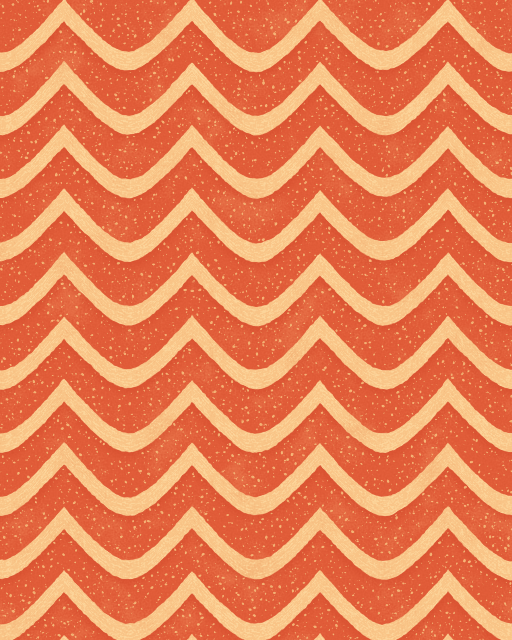
Give the GLSL for this pattern, as a WebGL 1 fragment shader.

```glsl
precision highp float;

uniform vec2 u_resolution;

// Layout, in units of the canvas height
const float ASPECT = 0.8008;
const float WAVES_ACROSS = 4.0;
const float ROW_STEP = 0.0993;
const float FIRST_TIP = -0.003;
const float WAVE_DEPTH = 0.084;
const float VALLEY_ROUNDNESS = 0.42;
const float VALLEY_THICKNESS = 0.030;
const float PEAK_THICKNESS = 0.035;

// Hand-made irregularity
const float ROW_JITTER = 0.006;
const float EDGE_WOBBLE = 0.0022;
const float EDGE_ROUGHNESS = 0.0016;

// Specks: cell size, smallest and largest radius, share of filled cells
const vec4 LARGE_SPECKS = vec4(0.0128, 0.0013, 0.0027, 0.80);
const vec4 SMALL_SPECKS = vec4(0.0092, 0.0006, 0.0013, 0.60);
const float SPECK_MARGIN = 0.0035;

const vec3 RED = vec3(0.88, 0.36, 0.22);
const vec3 DEEP_RED = vec3(0.83, 0.29, 0.17);
const vec3 WARM_RED = vec3(0.90, 0.43, 0.27);
const vec3 CREAM = vec3(0.975, 0.77, 0.53);
const vec3 PALE_CREAM = vec3(0.99, 0.83, 0.60);
const vec3 TAN = vec3(0.94, 0.65, 0.42);
const vec3 SPECK_CREAM = vec3(0.96, 0.72, 0.47);

vec2 hash2(vec2 p) {
  vec3 q = fract(p.xyx * vec3(0.1031, 0.1030, 0.0973));
  q += dot(q, q.yzx + 33.33);
  return fract((q.xx + q.yz) * q.zy);
}

float cornerSlope(vec2 cell, vec2 f, vec2 corner) {
  return dot(hash2(cell + corner) * 2.0 - 1.0, f - corner);
}

float gradientNoise(vec2 p) {
  vec2 cell = floor(p);
  vec2 f = fract(p);
  vec2 w = f * f * f * (f * (f * 6.0 - 15.0) + 10.0);
  float low = mix(cornerSlope(cell, f, vec2(0.0)), cornerSlope(cell, f, vec2(1.0, 0.0)), w.x);
  float high = mix(cornerSlope(cell, f, vec2(0.0, 1.0)), cornerSlope(cell, f, vec2(1.0)), w.x);
  return mix(low, high, w.y);
}

// x: offset below the centre line of the nearest band, y: distance to its edge
vec2 waveBand(vec2 p) {
  float fromValley = abs(fract(p.x / ASPECT * WAVES_ACROSS + 0.5) - 0.0);
  fromValley = abs(fromValley * 2.0 - 1.0);
  fromValley = 1.0 - fromValley;
  fromValley = abs(fract(p.x / ASPECT * WAVES_ACROSS) - 0.0) * 2.0;
  fromValley = abs(fromValley - 1.0);
  fromValley = 1.0 - fromValley;
  float a = VALLEY_ROUNDNESS;
  float rise = (sqrt(fromValley * fromValley + a * a) - a) / (sqrt(1.0 + a * a) - a);
  float thickness = mix(VALLEY_THICKNESS, PEAK_THICKNESS, rise);
  float y = p.y - FIRST_TIP - WAVE_DEPTH * (1.0 - rise) - 0.5 * thickness;
  float row = max(floor(y / ROW_STEP + 0.5), 0.0);
  float offset = y - row * ROW_STEP;
  offset += ROW_JITTER * gradientNoise(vec2(p.x * 6.0, row * 7.37 + 0.4));
  offset += EDGE_WOBBLE * gradientNoise(p * 38.0);
  float slopeScale = mix(1.0, 0.72, smoothstep(0.0, 0.6, fromValley));
  return vec2(offset, (abs(offset) - 0.5 * thickness) * slopeScale);
}

// Coverage of scattered, slightly stretched specks that keep clear of the bands
float specks(vec2 p, vec4 kind, float seed, float soft) {
  vec2 home = floor(p / kind.x);
  float cover = 0.0;
  for (int j = -1; j <= 1; j++) {
    for (int i = -1; i <= 1; i++) {
      vec2 cell = home + vec2(float(i), float(j));
      vec2 place = hash2(cell + seed);
      vec2 trait = hash2(cell + seed + 71.7);
      vec2 centre = (cell + 0.08 + 0.84 * place) * kind.x;
      float angle = 6.2832 * fract(trait.x * 17.0);
      vec2 axis = vec2(cos(angle), sin(angle));
      vec2 d = p - centre;
      d = vec2(dot(d, axis), dot(d, vec2(-axis.y, axis.x)) * 1.35);
      float radius = mix(kind.y, kind.z, trait.y * trait.y);
      float present = step(trait.x, kind.w) * step(SPECK_MARGIN, waveBand(centre).y);
      cover = max(cover, present * (1.0 - smoothstep(-soft, soft, length(d) - radius)));
    }
  }
  return cover;
}

void main() {
  vec2 uv = gl_FragCoord.xy / u_resolution;
  vec2 p = vec2(uv.x * ASPECT, 1.0 - uv.y);
  float soft = max(0.7 / u_resolution.y, 0.0007);
  vec2 band = waveBand(p);
  float grain = gradientNoise(p * 330.0);
  float blotch = gradientNoise(p * 14.0) + 0.5 * gradientNoise(p * 47.0);

  // Mottled red ground, deeper just beneath each band
  float shade = step(0.0, band.x) * (1.0 - smoothstep(0.0, 0.018, band.y));
  vec3 ground = mix(RED, WARM_RED, smoothstep(-0.1, 0.7, blotch + 0.4 * grain));
  ground = mix(ground, DEEP_RED, 0.45 * shade) + 0.025 * grain;

  // Specks with uneven outlines
  vec2 rough = p + 0.0007 * vec2(grain, gradientNoise(p * 290.0 + 9.0));
  float dots = max(specks(rough, LARGE_SPECKS, 3.0, soft), 0.8 * specks(rough, SMALL_SPECKS, 41.0, soft));
  ground = mix(ground, SPECK_CREAM + 0.06 * grain, 0.92 * dots);

  // Dry brushed cream with worn patches
  float fibre = gradientNoise(vec2(p.x * 110.0, band.x * 380.0));
  vec3 paint = mix(CREAM, PALE_CREAM, smoothstep(-0.15, 0.55, grain + fibre - 0.4 * blotch));
  paint = mix(paint, TAN, 0.5 * smoothstep(0.1, 0.75, 0.7 * blotch - 0.6 * grain - 0.4 * fibre));

  float edge = band.y + EDGE_ROUGHNESS * gradientNoise(p * 150.0) + 0.0006 * grain;
  float painted = 1.0 - smoothstep(-soft, soft, edge);
  gl_FragColor = vec4(mix(ground, paint, painted), 1.0);
}
```
